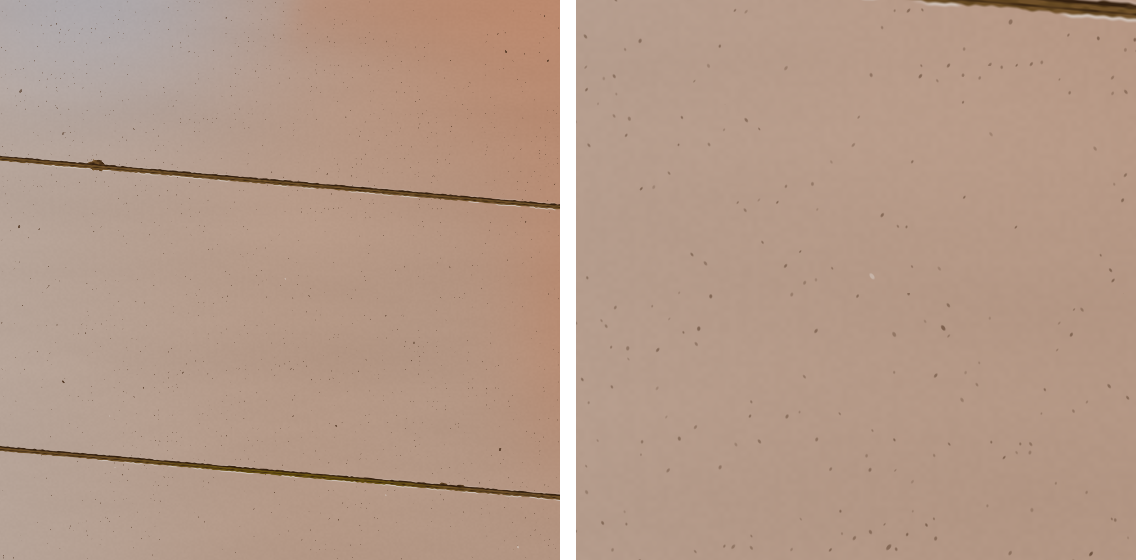
Left: the whole. Right: its middle third, enlarged.
Give the GLSL for this texture, as a three.js fragment shader.

```glsl
// Satin beige-pink panels split by two slanted, chipped dark joints, with fine specks.
varying vec2 vUv;

// Joint layout, in canvas units
const float JOINT_SLOPE = 0.0868;
const float JOINT_START = 0.199;
const float JOINT_SPACING = 0.5185;
const float JOINT_HALF_WIDTH = 0.0044;
const float EDGE_WEAR = 0.0016;
const float EDGE_SOFT = 0.0011;

// Chips along the joints: position along, joint row, radius
const vec3 CHIP_LARGE = vec3(0.173, 1.0, 0.0145);
const vec3 CHIP_SMALL = vec3(0.792, 0.0, 0.0085);
const vec3 CHIP_TINY = vec3(0.823, 0.0, 0.0070);

// Colours
const vec3 PANEL_BEIGE = vec3(0.705, 0.592, 0.520);
const vec3 PANEL_PALE = vec3(0.720, 0.650, 0.605);
const vec3 SKY_SHEEN = vec3(0.685, 0.672, 0.690);
const vec3 WARM_GLOW = vec3(0.735, 0.520, 0.405);
const vec3 JOINT_DARK = vec3(0.205, 0.125, 0.060);
const vec3 JOINT_BROWN = vec3(0.440, 0.315, 0.165);
const vec3 JOINT_OLIVE = vec3(0.410, 0.320, 0.065);
const vec3 RIM_PALE = vec3(0.830, 0.790, 0.760);
const vec3 SPECK_BROWN = vec3(0.330, 0.225, 0.150);

float hash(vec2 p) {
  return fract(sin(dot(p, vec2(127.1, 311.7))) * 43758.5453);
}

float noise(vec2 p) {
  vec2 i = floor(p), f = fract(p);
  f = f * f * (3.0 - 2.0 * f);
  return mix(mix(hash(i), hash(i + vec2(1.0, 0.0)), f.x),
             mix(hash(i + vec2(0.0, 1.0)), hash(i + vec2(1.0, 1.0)), f.x), f.y);
}

float fbm(vec2 p) {
  float sum = 0.0, amp = 0.5;
  for (int i = 0; i < 4; i++) {
    sum += amp * noise(p);
    p = p * 2.03 + 17.3;
    amp *= 0.5;
  }
  return sum;
}

// Soft elliptical falloff, 1 at the centre
float glow(vec2 p, vec2 center, vec2 size) {
  vec2 q = (p - center) / size;
  return exp(-dot(q, q));
}

// Scattered dots, one candidate per grid cell
float specks(vec2 p, float cells, float chance, float radius) {
  vec2 id = floor(p * cells);
  vec2 center = 0.25 + 0.5 * vec2(hash(id + 3.1), hash(id + 8.7));
  vec2 q = (fract(p * cells) - center) / cells;
  q.x += q.y * (hash(id + 5.3) - 0.5);
  float r = radius * mix(0.5, 1.0, hash(id + 1.9));
  float dot1 = 1.0 - smoothstep(r - 0.0006, r + 0.0006, length(q * vec2(1.2, 0.9)));
  return dot1 * step(hash(id), chance) * mix(0.4, 1.0, hash(id + 6.5));
}

// Broad reflections and faint streaks on the panels
vec3 panelColor(vec2 p) {
  vec3 color = mix(PANEL_PALE, PANEL_BEIGE, smoothstep(-0.15, 0.65, p.x));
  color = mix(color, SKY_SHEEN, 0.95 * glow(p, vec2(0.16, 1.03), vec2(0.34, 0.23)));
  color = mix(color, WARM_GLOW, 0.75 * glow(p, vec2(1.06, 0.97), vec2(0.42, 0.32)));
  color = mix(color, WARM_GLOW, 0.65 * glow(p, vec2(1.06, 0.46), vec2(0.16, 0.34)));
  float topEdge = smoothstep(0.49, 0.57, p.x + 0.25 * (1.0 - p.y));
  color = mix(color, WARM_GLOW, 0.35 * topEdge * smoothstep(0.86, 1.0, p.y));
  color += 0.018 * glow(p, vec2(0.55, 0.61), vec2(0.16, 0.10));
  color += 0.030 * (fbm(p * vec2(3.0, 14.0)) - 0.47);
  return color + 0.012 * (noise(p * 300.0) - 0.5);
}

// Distance to a ragged chip sitting on the upper edge of its joint
float chip(vec2 p, float row, vec3 spec) {
  vec2 q = p - vec2(spec.x, JOINT_HALF_WIDTH * 0.5);
  float ragged = 0.35 * spec.z * (noise(p * 330.0) - 0.5);
  return length(q * vec2(0.9, 1.5)) - spec.z + ragged + abs(row - spec.y);
}

void main() {
  vec2 p = vUv;
  vec3 color = panelColor(p);

  // Specks gather in loose patches
  float patches = smoothstep(0.30, 0.65, fbm(p * vec2(5.0, 9.0) + 4.0));
  float dirt = 0.55 * specks(p, 125.0, 0.03 + 0.12 * patches, 0.0011);
  dirt = max(dirt, 0.75 * specks(p + 0.37, 60.0, 0.035, 0.0015));
  dirt = max(dirt, specks(p + 0.71, 14.0, 0.06, 0.0028));
  color = mix(color, SPECK_BROWN, dirt);
  color = mix(color, RIM_PALE, 0.7 * specks(p + 0.19, 12.0, 0.03, 0.0025));

  // Signed offset from the nearest joint, positive above it
  float rowPos = (p.y + JOINT_SLOPE * p.x - JOINT_START) / JOINT_SPACING;
  float row = floor(rowPos + 0.5);
  float offset = (rowPos - row) * JOINT_SPACING;
  vec2 along = vec2(p.x, offset);
  float wear = EDGE_WEAR * (noise(vec2(p.x * 210.0, row * 9.0 + sign(offset))) - 0.5);
  float edge = abs(offset) - JOINT_HALF_WIDTH + wear;

  // Broken pale rim, strongest below the joint
  float rim = 1.0 - smoothstep(0.0008, 0.0030, edge);
  float broken = smoothstep(0.35, 0.70, noise(vec2(p.x * 65.0, row * 7.0)));
  color = mix(color, RIM_PALE, rim * broken * (offset < 0.0 ? 0.8 : 0.25));

  // Layered filling: dark lips, brown core and an olive tint on the lower joint
  float across = offset / JOINT_HALF_WIDTH;
  float grit = noise(vec2(p.x * 190.0, offset * 650.0 + row * 31.0));
  float olive = (1.0 - row) * smoothstep(0.15, 0.50, p.x) * (1.0 - smoothstep(0.60, 0.90, p.x));
  vec3 core = mix(JOINT_BROWN, JOINT_OLIVE, clamp(olive + 0.25 * grit, 0.0, 1.0));
  float lips = smoothstep(0.15, 0.75, across) + 0.55 * glow(along, vec2(p.x, -0.0017), vec2(1.0, 0.0009));
  vec3 filling = mix(core, JOINT_DARK, clamp(lips + 0.6 * (grit - 0.45), 0.0, 1.0));

  float chips = min(chip(along, row, CHIP_LARGE), min(chip(along, row, CHIP_SMALL), chip(along, row, CHIP_TINY)));
  vec3 chipColor = mix(JOINT_DARK, JOINT_BROWN * 1.15, noise(p * 240.0));
  color = mix(color, chipColor, 1.0 - smoothstep(-EDGE_SOFT, EDGE_SOFT, chips));
  color = mix(color, filling, 1.0 - smoothstep(-EDGE_SOFT, EDGE_SOFT, edge));

  gl_FragColor = vec4(color, 1.0);
}
```
